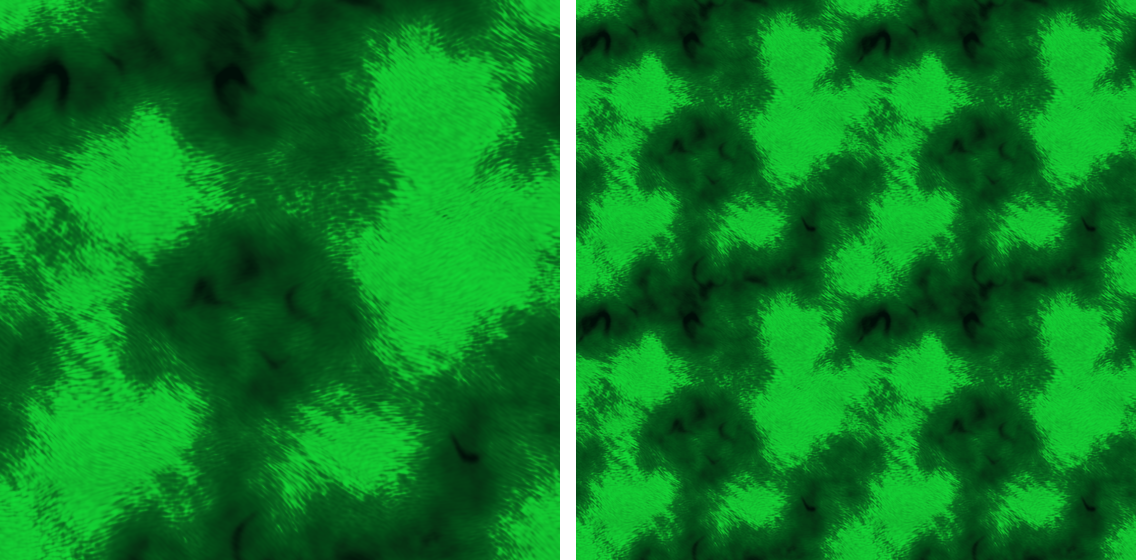
Left, the tile; right, the same tile 2 across and 2 down.
Reproduce this texture procedurally as a WebGL 2 fragment shader.

```glsl
#version 300 es
precision highp float;
// Mossy green cloud field: smooth dark hollows with black creases rise into
// bright plateaus whose borders dissolve into fine, short, slanted fibres.
// Wrapped gradient noise gives height, fibres and warp; a colour ramp tints it.

uniform vec2 u_resolution;
out vec4 outColor;

const float CLOUD_CELLS = 3.0;    // large patches across the tile
const int   CLOUD_OCTAVES = 5;
const float PLATEAU_LEVEL = 0.12; // height where the bright areas begin
const float PLATEAU_BLUR = 0.18;
const float FRAY_FIBRE = 0.22;    // how far fibres displace the border
const float FRAY_STREAK = 0.26;
const float WARP = 0.035;         // bending of the fibres
const float GROUND_TONE = 3.1;
const float GROUND_SLOPE = 4.2;
const float PLATEAU_TONE = 5.9;
const float CREASE_WIDTH = 0.10;
const float CREASE_DEPTH = 0.9;
const float FIBRE_DENSITY = 195.0; // fibre cells across, for fading when tiny

// From black crease to bright tip; one tone unit per step.
const vec3 RAMP[8] = vec3[8](
  vec3(0.00, 0.06, 0.03), vec3(0.02, 0.19, 0.07),
  vec3(0.01, 0.30, 0.09), vec3(0.03, 0.40, 0.12),
  vec3(0.04, 0.50, 0.13), vec3(0.06, 0.64, 0.16),
  vec3(0.07, 0.77, 0.19), vec3(0.06, 0.87, 0.21));

uint hash(uvec3 v) {
  uint h = v.x * 1597334677u ^ v.y * 3812015801u ^ v.z * 2798796415u;
  h = (h ^ (h >> 16)) * 2246822519u;
  h = (h ^ (h >> 13)) * 3266489917u;
  return h ^ (h >> 16);
}

// The half-cell offset keeps the wrap exact under rounding.
vec2 gradient(vec2 cell, vec2 period, uint seed) {
  uvec2 wrapped = uvec2(mod(cell + 0.5, period));
  float angle = float(hash(uvec3(wrapped, seed)) & 65535u) * 6.283185 / 65536.0;
  return vec2(cos(angle), sin(angle));
}

// Gradient noise that repeats after a whole number of cells.
// A phase per seed keeps the lattices of different layers apart.
float noise(vec2 p, vec2 period, uint seed) {
  p += fract(float(seed) * vec2(0.618, 0.755)) + 0.37;
  vec2 c = floor(p), f = p - c;
  vec2 s = f * f * f * (f * (f * 6.0 - 15.0) + 10.0);
  vec2 e = vec2(1.0, 0.0);
  float a = dot(gradient(c, period, seed), f);
  float b = dot(gradient(c + e.xy, period, seed), f - e.xy);
  float d = dot(gradient(c + e.yx, period, seed), f - e.yx);
  float g = dot(gradient(c + e.xx, period, seed), f - e.xx);
  return mix(mix(a, b, s.x), mix(d, g, s.x), s.y);
}

float tileNoise(vec2 uv, float cells, uint seed) {
  return noise(uv * cells, vec2(cells), seed);
}

// Strokes along a whole-number direction, so the slant still wraps.
float strokes(vec2 uv, vec2 along, vec2 cells, uint seed) {
  vec2 across = vec2(-along.y, along.x);
  return noise(cells * vec2(dot(uv, along), dot(uv, across)), cells, seed);
}

float clouds(vec2 uv) {
  float sum = 0.0, amplitude = 1.0, cells = CLOUD_CELLS;
  for (int i = 0; i < CLOUD_OCTAVES; i++) {
    sum += amplitude * tileNoise(uv, cells, 11u + uint(i));
    amplitude *= 0.48;
    cells *= 2.0;
  }
  return sum;
}

vec3 ramp(float tone) {
  tone = clamp(tone, 0.0, 6.999);
  int i = int(tone);
  return mix(RAMP[i], RAMP[i + 1], fract(tone));
}

void main() {
  vec2 uv = gl_FragCoord.xy / u_resolution;
  vec2 bent = uv + WARP * vec2(tileNoise(uv, 6.0, 31u), tileNoise(uv, 6.0, 32u));

  // Fibres lean down to the right in some regions and lie flatter in others.
  float lean = smoothstep(-0.15, 0.15, tileNoise(uv, 5.0, 33u));
  float fibre = mix(strokes(bent, vec2(3.0, -2.0), vec2(16.0, 54.0), 41u),
                    strokes(bent, vec2(5.0, 1.0), vec2(12.0, 36.0), 42u), lean);
  float fade = 1.0 - smoothstep(0.5, 1.0, FIBRE_DENSITY / u_resolution.y);
  fibre = fade * (fibre + 0.4 * tileNoise(bent, 128.0, 43u));
  float streak = strokes(bent, vec2(1.0, -1.0), vec2(12.0, 32.0), 44u);

  // Dark ground, deepened by thin creases in the hollows.
  float height = clouds(uv + 0.5 * (bent - uv));
  float fold = abs(tileNoise(bent, 5.0, 51u) + 0.35 * tileNoise(bent, 12.0, 52u));
  float crease = (1.0 - smoothstep(0.0, CREASE_WIDTH, fold))
               * smoothstep(0.15, 0.5, -height);
  float roughness = smoothstep(-0.4, 0.1, height);
  float ground = min(GROUND_TONE + GROUND_SLOPE * height, 4.2)
               - CREASE_DEPTH * crease
               + mix(0.2, 1.0, roughness) * fibre + 0.35 * streak;

  // Bright plateau with a softly frayed border.
  float border = height + FRAY_FIBRE * fibre + FRAY_STREAK * streak - PLATEAU_LEVEL;
  float lift = smoothstep(-PLATEAU_BLUR, PLATEAU_BLUR, border);
  float plateau = PLATEAU_TONE + 0.9 * fibre + 0.3 * streak
                + 0.6 * tileNoise(uv, 8.0, 61u);

  outColor = vec4(ramp(mix(ground, plateau, lift)), 1.0);
}
```
